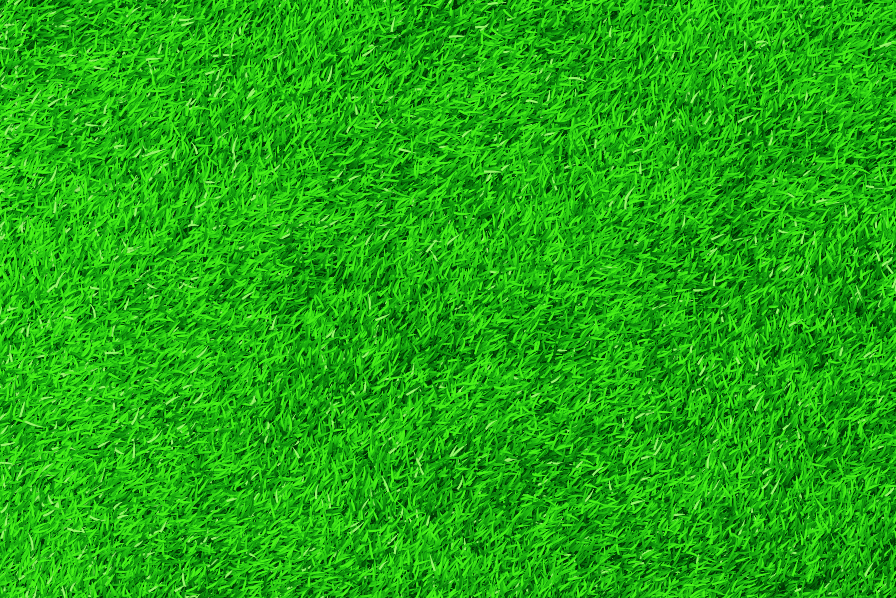
Reproduce this texture procedurally as a Shadertoy shader.

```glsl
#define LAYERS 14
#define CELL 0.0165
#define HALF_LENGTH 0.0138
#define HALF_WIDTH 0.0019
#define LEAN 0.85
#define LEAN_SPREAD 1.3
#define ROOT_TONE 0.56
#define DEPTH_TONE 0.27
#define TONE_SPREAD 0.44
#define SHADOW 0.14
#define PALE_TINT vec3(0.64, 0.96, 0.47)

vec4 hash4(vec3 p) {
    vec4 q = fract(p.xyzx * vec4(0.1031, 0.1030, 0.0973, 0.1099));
    q += dot(q, q.wzxy + 33.33);
    return fract((q.xxyz + q.yzzw) * q.zywx);
}

// Layered sines: soft tufts, roughly -1 to 1
float tufts(vec2 p) {
    float coarse = sin(p.x * 13.0 + 2.0 * sin(p.y * 9.0)) * sin(p.y * 17.0 + 2.0 * sin(p.x * 7.0));
    float fine = sin(p.x * 41.0 + 2.3 * sin(p.y * 29.0)) * sin(p.y * 53.0 + 2.1 * sin(p.x * 31.0));
    return 0.45 * coarse + 0.55 * fine;
}

// Broad light: brighter at the left edge, dimmer toward the lower right
float broadLight(vec2 p) {
    float glow = exp(-6.0 * dot(p - vec2(0.0, 0.45), p - vec2(0.0, 0.45)));
    return 0.055 * glow - 0.045 * smoothstep(0.3, 1.5, p.x) * (1.0 - p.y);
}

// Stretches the tones, the shaded ones most
float contrast(float tone) {
    float t = tone - 0.7;
    return clamp(0.66 + 1.5 * t - 1.2 * t * t, 0.2, 0.95);
}

// Green tone to grass colour
vec3 grassColor(float tone) {
    return vec3(0.34 * tone * tone * tone, tone, 0.1 * pow(tone, 1.4));
}

// Draws one blade over the running tone (x) and paleness (y)
vec2 drawBlade(vec2 under, vec2 offset, vec2 root, float depth, vec4 shape, vec4 look, float pixel) {
    float swirl = 0.3 * sin(root.x * 9.0 + 3.0 * sin(root.y * 5.0));
    float angle = LEAN + swirl + LEAN_SPREAD * (shape.z + shape.w - 1.0);
    vec2 along = vec2(cos(angle), sin(angle));
    float halfLength = HALF_LENGTH * mix(0.6, 1.15, look.x);

    float u = dot(offset, along);
    float s = u / halfLength;
    float v = dot(offset, vec2(-along.y, along.x)) - (look.y - 0.5) * 0.4 * halfLength * s * s;
    float width = HALF_WIDTH * mix(1.0, 0.35, smoothstep(-0.2, 1.0, s));
    float dist = max(abs(v) - width, abs(u) - halfLength);
    float shadowDist = max(abs(v + 0.6 * HALF_WIDTH) - width, abs(u) - halfLength);

    float cover = 1.0 - smoothstep(-0.6 * pixel, 0.6 * pixel, dist);
    float shade = 1.0 - smoothstep(-HALF_WIDTH, HALF_WIDTH, shadowDist);
    float tone = ROOT_TONE + DEPTH_TONE * depth + TONE_SPREAD * (look.z - 0.5)
               + 0.07 * s + 0.075 * tufts(root) + broadLight(root);
    float pale = step(1.0 - 0.018 - 0.05 * exp(-5.0 * root.x), look.w);
    tone = mix(tone, 0.92, pale);

    under.x *= 1.0 - SHADOW * shade;
    return mix(under, vec2(clamp(tone, 0.27, 0.94), pale), cover);
}

void mainImage(out vec4 fragColor, in vec2 fragCoord) {
    float pixel = 1.0 / iResolution.y;
    vec2 p = fragCoord * pixel;
    vec2 grass = vec2(0.3, 0.0);

    // Stack scattered blades from the dark base to the lit top
    for (int layer = 0; layer < LAYERS; layer++) {
        float level = float(layer);
        float depth = level / float(LAYERS - 1);
        vec2 shift = fract(level * vec2(0.37, 0.73));
        vec2 home = floor(p / CELL + shift);
        for (int y = -1; y <= 1; y++) {
            for (int x = -1; x <= 1; x++) {
                vec2 id = home + vec2(x, y);
                vec4 shape = hash4(vec3(id, level + 3.0));
                vec4 look = hash4(vec3(id, level + 57.0));
                vec2 root = (id + shape.xy - shift) * CELL;
                grass = drawBlade(grass, p - root, root, depth, shape, look, pixel);
            }
        }
    }

    float tone = contrast(grass.x);
    vec3 color = mix(grassColor(tone), PALE_TINT * tone / 0.92, 0.85 * grass.y);
    fragColor = vec4(color, 1.0);
}
```
